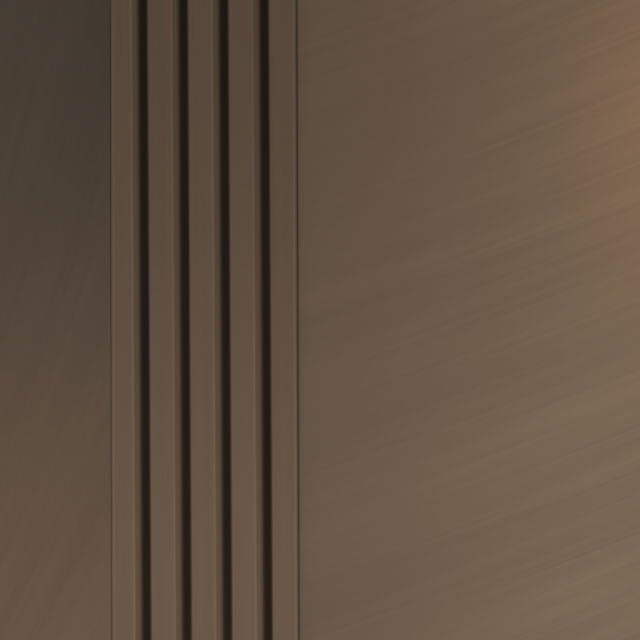
Reproduce this texture procedurally as a three.js fragment shader.

```glsl
// Brushed brown wood panels divided by a band of upright slats and dark grooves.
varying vec2 vUv;

#define GROOVE_X 0.2290
#define GROOVE_PITCH 0.0632
#define GROOVE_LAST 3.0
#define GROOVE_LEAN 0.0062
#define LEFT_SEAM 0.1745
#define RIGHT_SEAM 0.4670
#define GRAIN_SLOPE 0.36
#define GRAIN_DEPTH 0.022
#define GROOVE_COLOR vec3(0.135, 0.108, 0.085)

// Layered sines: x runs along the fibres, y across them.
float grain(vec2 p) {
  float sum = 0.0;
  float freq = 17.0;
  float amp = 0.5;
  for (int i = 0; i < 9; i++) {
    float k = float(i);
    float bend = 1.8 * sin(p.x * (2.0 + 0.7 * k) + p.y * freq * 0.37 + k * 1.9);
    float fade = 0.6 + 0.4 * sin(p.x * 3.1 + p.y * freq * 0.23 + k * 4.1);
    sum += amp * fade * sin(p.y * freq + bend + k * 2.4);
    freq *= 1.63;
    amp *= 0.91;
  }
  return sum;
}

// Soft line around zero distance.
float line(float d, float width) {
  return exp(-d * d / (width * width));
}

// Shadowed side panel with steep, curved grain.
vec3 leftPanel(vec2 p) {
  vec3 col = mix(vec3(0.405, 0.335, 0.275), vec3(0.275, 0.237, 0.200),
                 smoothstep(-0.1, 1.05, p.y));
  vec2 q = vec2(p.y + 0.5 * p.x, p.x - 0.52 * p.y + 0.16 * p.y * p.y);
  col *= 1.0 + 0.022 * grain(q * vec2(0.8, 0.62));
  return col * (1.0 - 0.06 * smoothstep(0.06, 0.17, p.x) * p.y);
}

// Lit panel with diagonal grain and a warm glow at the upper right.
vec3 rightPanel(vec2 p) {
  float across = smoothstep(0.44, 1.0, p.x);
  vec3 low = mix(vec3(0.415, 0.350, 0.285), vec3(0.482, 0.408, 0.335), across);
  vec3 high = mix(vec3(0.365, 0.304, 0.248), vec3(0.440, 0.362, 0.290), across);
  vec3 col = mix(low, high, smoothstep(0.1, 1.0, p.y));
  vec2 glow = (p - vec2(1.03, 0.80)) / vec2(0.13, 0.24);
  col += vec3(0.065, 0.038, 0.022) * exp(-dot(glow, glow));
  float bow = 0.05 * (p.x - 0.47) * (p.x - 0.47);
  vec2 q = vec2(p.x + GRAIN_SLOPE * p.y, p.y - GRAIN_SLOPE * p.x - bow);
  return col * (1.0 + GRAIN_DEPTH * (0.65 + 0.5 * across) * grain(q));
}

// Slat faces, bevelled edges and the grooves between them.
vec3 slats(vec2 p) {
  vec3 col = mix(vec3(0.415, 0.343, 0.282), vec3(0.335, 0.278, 0.228),
                 smoothstep(0.0, 1.0, p.y));
  float x = p.x + GROOVE_LEAN * p.y;
  col *= 1.0 + 0.016 * grain(vec2(p.y * 0.5, x * 1.1 + 3.0));
  float index = clamp(floor((x - GROOVE_X) / GROOVE_PITCH + 0.6), 0.0, GROOVE_LAST);
  float d = x - GROOVE_X - index * GROOVE_PITCH;
  float bevel = smoothstep(-0.019, -0.015, d) * (1.0 - smoothstep(0.004, 0.010, d));
  float hollow = smoothstep(-0.012, -0.002, d) * (1.0 - smoothstep(0.004, 0.010, d));
  col *= 1.0 - 0.12 * bevel;
  col += vec3(0.030, 0.024, 0.018) * line(d + 0.0185, 0.0022);
  return mix(col, GROOVE_COLOR * (1.1 - 0.25 * p.y), hollow);
}

void main() {
  vec2 p = vUv;
  float toLeft = p.x - LEFT_SEAM + 0.0018 * p.y;
  float toRight = p.x - RIGHT_SEAM + 0.0035 * p.y;

  // Join the three parts.
  vec3 col = mix(leftPanel(p), slats(p), smoothstep(-0.001, 0.001, toLeft));
  col = mix(col, rightPanel(p), smoothstep(-0.001, 0.001, toRight));

  // Fine seams, a lit slat edge and contact shade.
  col *= 1.0 - 0.22 * line(toLeft, 0.0015);
  col += 0.018 * line(toLeft - 0.004, 0.002);
  col *= 1.0 - 0.34 * line(toRight, 0.0020);
  col += vec3(0.030, 0.025, 0.020) * line(toRight + 0.0050, 0.0020);
  col *= 1.0 - 0.07 * step(0.0, toRight) * exp(-toRight * 90.0);

  gl_FragColor = vec4(col, 1.0);
}
```
